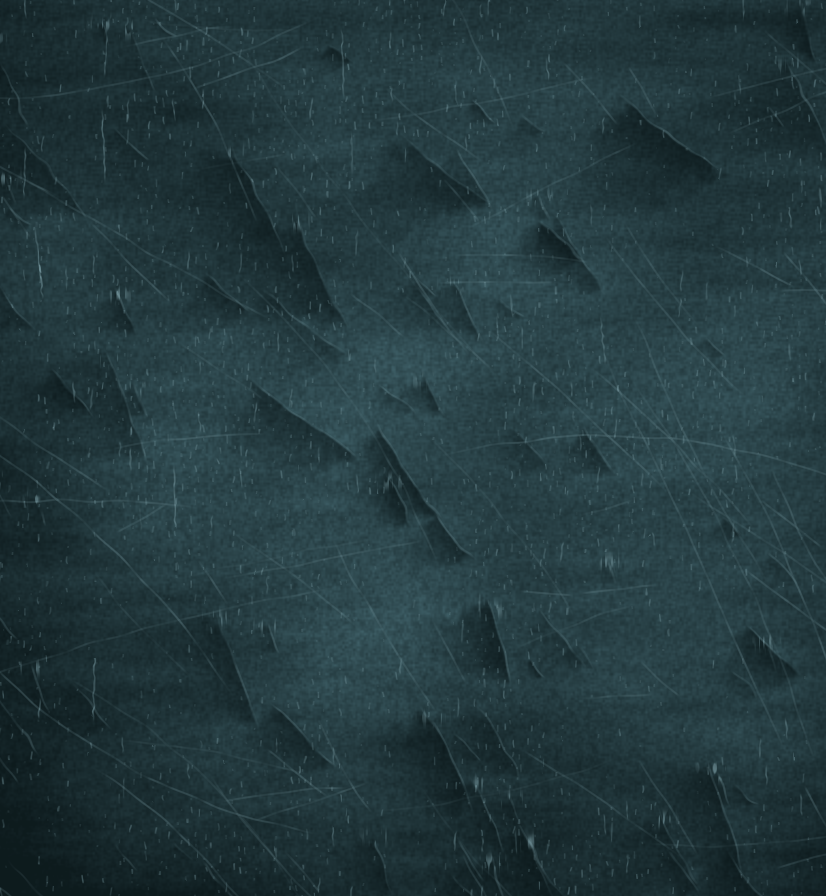
A Shadertoy shader for this texture:

```glsl
// Dark teal painted canvas with knife-edged shadow facets, thin scratches and pale vertical flecks.
#define DEEP_TEAL vec3(0.052, 0.105, 0.115)
#define PALE_TEAL vec3(0.240, 0.368, 0.398)
#define GLINT vec3(0.46, 0.59, 0.62)
#define BASE_TONE 0.68
#define FACETS 84
#define FACET_DEPTH 0.82
#define SCRATCHES 84
#define SCRATCH_WIDTH 0.0008
#define SCRATCH_GAIN 0.29
#define FLECK_GAIN 0.42
#define CLOUDS 0.62
#define GRAIN 0.24

float hash(vec2 p) {
    return fract(sin(dot(p, vec2(127.1, 311.7))) * 43758.5);
}

float noise(vec2 p) {
    vec2 i = floor(p), f = fract(p);
    f = f * f * (3.0 - 2.0 * f);
    return mix(mix(hash(i), hash(i + vec2(1, 0)), f.x),
               mix(hash(i + vec2(0, 1)), hash(i + vec2(1, 1)), f.x), f.y);
}

float fbm(vec2 p) {
    float sum = 0.0, gain = 0.5;
    for (int i = 0; i < 4; i++) {
        sum += gain * noise(p);
        p = p * 2.03 + 17.3;
        gain *= 0.5;
    }
    return sum;
}

// Antialiased stroke of a given half width at signed distance d
float stroke(float d, float width, float px) {
    return 1.0 - smoothstep(width - 0.5 * px, width + px, abs(d));
}

// Short vertical ticks, one per cell at most, in columns shifted at random
float flecks(vec2 p, vec2 cell, float density, float seed, float px) {
    p.y += cell.y * hash(vec2(floor(p.x / cell.x), seed)) * 7.0;
    vec2 id = floor(p / cell), local = (fract(p / cell) - 0.5) * cell;
    float pick = hash(id + seed), len = hash(id + seed + 3.7);
    float shift = (hash(id + seed + 9.1) - 0.5) * cell.x * 0.7;
    float tilt = (hash(id + seed + 5.3) - 0.5) * 0.25;
    float wobble = (noise(p * 160.0) - 0.5) * 0.002;
    float halfLen = cell.y * mix(0.12, 0.48, len * len);
    float body = 1.0 - smoothstep(halfLen * 0.6, halfLen, abs(local.y));
    float wear = 0.35 + 0.9 * noise(p * vec2(90.0, 210.0) + seed);
    return step(pick, density) * body * (0.35 + 0.65 * len) * wear
         * stroke(local.x - shift - tilt * local.y + wobble, 0.0006, px);
}

// x: shadow under a slanted knife edge, y: light caught on the edge and its bristled top
vec2 facet(vec2 p, float k, float aspect, float px) {
    vec2 r = vec2(hash(vec2(k, 1.3)), hash(vec2(k, 7.9)));
    float s = hash(vec2(k, 4.1)), turn = hash(vec2(k, 5.7));
    vec2 centre = vec2(aspect * pow(r.x, 1.35), pow(r.y, 1.2));
    float size = mix(0.014, 0.074, s * s);
    float angle = -mix(0.6, 1.35, turn);
    vec2 along = vec2(cos(angle), sin(angle)), q = p - centre;
    float a = dot(q, along) / size;
    float b = dot(q, vec2(along.y, -along.x));
    b += (hash(vec2(k, 6.6)) - 0.5) * 0.16 * size * a * a;
    b += (noise(p * 55.0 + k) - 0.5) * 0.005;
    // Wedge: the far end is cut short, the top end trails off
    float ragged = a + (noise(p * 75.0 + k) - 0.5) * 0.35;
    float ends = smoothstep(-1.1, -0.65, ragged) * (1.0 - smoothstep(0.7, 1.1, ragged + b / size * 0.5));
    float reach = size * mix(0.55, 1.1, hash(vec2(k, 9.4)));
    float fade = smoothstep(-px, 0.002 + px, b) * exp(-pow(max(b, 0.0) / reach, 1.4));
    float strength = mix(0.35, 1.0, hash(vec2(k, 8.8)));
    float rim = stroke(b, SCRATCH_WIDTH, px) * ends * 0.3 * noise(p * 60.0 + k);
    float comb = smoothstep(0.62, 0.85, noise(vec2(p.x * 420.0, p.y * 70.0)));
    vec2 top = (q + along * size * 0.8) / vec2(0.013, 0.008);
    rim += comb * exp(-dot(top, top)) * step(0.6, turn) * 0.6;
    return vec2(fade * ends * strength, rim);
}

// Long, gently bent hairline
float scratch(vec2 p, float k, float aspect, float px) {
    vec2 centre = vec2(hash(vec2(k, 21.7)) * aspect, hash(vec2(k, 33.1)));
    float turn = hash(vec2(k, 41.9)), len = hash(vec2(k, 52.3));
    float slope = hash(vec2(k, 63.7)) < 0.68 ? -mix(0.45, 1.2, turn) : mix(-0.25, 0.5, turn);
    vec2 along = vec2(cos(slope), sin(slope)), q = p - centre;
    float a = dot(q, along), halfLen = mix(0.03, 0.27, len * len);
    float bend = (hash(vec2(k, 74.9)) - 0.5) * 1.7;
    float b = dot(q, vec2(-along.y, along.x)) - bend * a * a;
    b += (noise(vec2(a * 30.0, k)) - 0.5) * 0.003;
    float body = 1.0 - smoothstep(halfLen * 0.75, halfLen, abs(a));
    float wear = 0.25 + noise(vec2(a * 75.0, k * 3.1));
    return stroke(b, SCRATCH_WIDTH, px) * body * wear * mix(0.35, 1.0, hash(vec2(k, 85.1)));
}

void mainImage(out vec4 fragColor, in vec2 fragCoord) {
    float px = 1.0 / iResolution.y, aspect = iResolution.x * px;
    vec2 p = fragCoord * px;

    // Cloudy ground, horizontal brush bands and darkened borders
    float tone = BASE_TONE + (fbm(p * vec2(5.0, 7.0)) - 0.47) * CLOUDS;
    tone += (fbm(p * vec2(6.0, 48.0) + 5.0) - 0.47) * 0.28;
    vec2 away = (p - vec2(0.57 * aspect, 0.6)) / vec2(aspect, 1.0);
    tone -= 1.05 * dot(away, away);

    // Facet shadows and their lit edges
    float light = 1.0, glint = 0.0;
    for (int i = 0; i < FACETS; i++) {
        vec2 f = facet(p, float(i) + 1.0, aspect, px);
        light *= 1.0 - FACET_DEPTH * f.x;
        glint += f.y;
    }
    tone *= max(light, 0.1);

    // Hairline scratches
    float hairs = 0.0;
    for (int i = 0; i < SCRATCHES; i++) hairs += scratch(p, float(i) + 1.0, aspect, px);
    glint += min(hairs, 1.3) * SCRATCH_GAIN;

    // Flecks gather in loose drifts
    float drift = smoothstep(0.3, 0.7, fbm(p * vec2(9.0, 4.0) + 31.0));
    float ticks = flecks(p, vec2(0.008, 0.012), 0.08 + 0.35 * drift, 2.0, px);
    ticks += flecks(p + 0.37, vec2(0.015, 0.03), 0.03 + 0.22 * drift, 11.0, px);
    ticks += 1.3 * flecks(p + 0.11, vec2(0.04, 0.1), 0.2 * drift, 23.0, px);
    glint += ticks * FLECK_GAIN;

    // Woven grain and small raised dabs of paint, lit from one side
    float weave = noise(p * vec2(420.0, 230.0)) + noise(p * vec2(230.0, 400.0) + 7.0) - 1.0;
    vec2 dab = p * vec2(150.0, 90.0);
    float relief = noise(dab) - noise(dab + vec2(0.45, -0.3));
    tone += (weave * GRAIN + relief * 0.13) * (0.3 + 0.7 * tone);

    vec3 paint = mix(DEEP_TEAL, PALE_TEAL, clamp(tone, 0.0, 1.0));
    fragColor = vec4(mix(paint, GLINT, clamp(glint, 0.0, 0.85)), 1.0);
}
```
